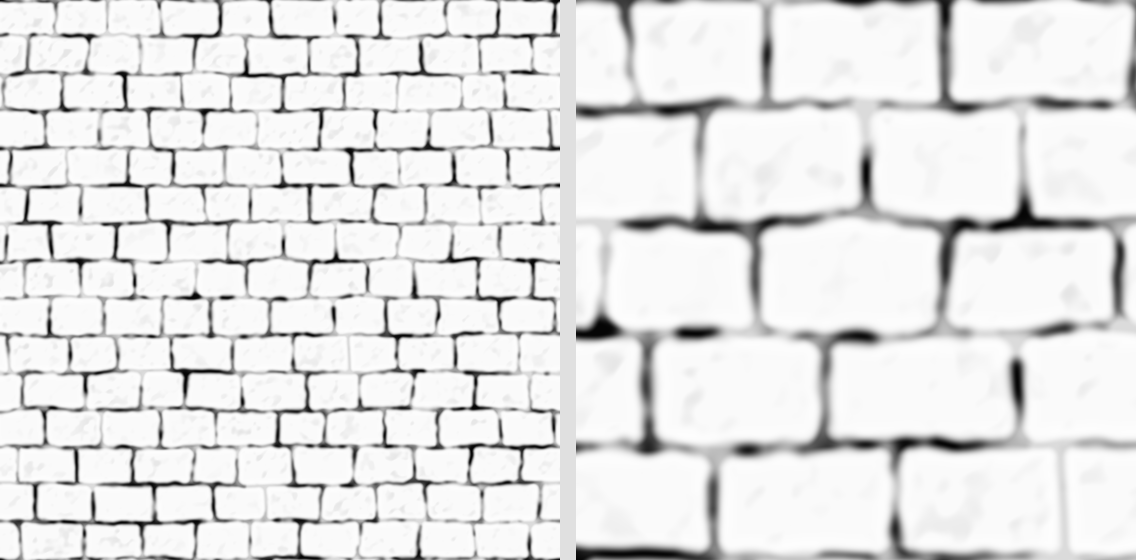
Left: the whole. Right: its middle third, enlarged.
Write a WebGL 2 fragment shader that draws this texture map.

```glsl
#version 300 es
precision highp float;

uniform vec2 u_resolution;
out vec4 fragColor;

const float COLUMNS = 10.0;
const int ROWS = 15;
const vec3 STONE = vec3(0.995);
const vec3 SMUDGE = vec3(0.90);
const vec3 JOINT = vec3(0.02);

// Sideways shift of each course, bottom to top, in stone widths
const float COURSE_SHIFT[ROWS] = float[ROWS](
    0.42, 0.68, 0.33, 0.82, 0.42, 0.15, 0.87, 0.45,
    0.02, 0.55, 0.15, 0.70, 0.13, 0.50, 0.90);

float hash(vec2 p, float seed) {
    vec3 q = fract(vec3(p.xyx + seed * 7.31) * vec3(0.1031, 0.1030, 0.0973));
    q += dot(q, q.yzx + 33.33);
    return fract((q.x + q.y) * q.z);
}

// Value noise that wraps across the canvas; cells = lattice cells per side
float tileNoise(vec2 uv, vec2 cells, float seed) {
    vec2 p = uv * cells;
    vec2 i = floor(p);
    vec2 f = p - i;
    f = f * f * (3.0 - 2.0 * f);
    vec2 a = mod(i, cells);
    vec2 b = mod(i + 1.0, cells);
    float low = mix(hash(a, seed), hash(vec2(b.x, a.y), seed), f.x);
    float high = mix(hash(vec2(a.x, b.y), seed), hash(b, seed), f.x);
    return mix(low, high, f.y);
}

vec2 wobble(vec2 uv, vec2 cells, float amount, float seed) {
    vec2 n = vec2(tileNoise(uv, cells, seed), tileNoise(uv, cells, seed + 1.0));
    return (n - 0.5) * amount;
}

float roundedBox(vec2 p, vec2 halfSize, float radius) {
    vec2 q = abs(p) - halfSize + radius;
    return length(max(q, 0.0)) + min(max(q.x, q.y), 0.0) - radius;
}

// Uneven position of the k-th upright joint in a course
float jointX(float k, float row) {
    return k + 0.26 * (hash(vec2(mod(k, COLUMNS), row), 3.0) - 0.5);
}

// Signed distance to the edge of the stone under p, in canvas units
float stoneDistance(vec2 p) {
    float rows = float(ROWS);
    float course = floor(p.y * rows);
    float row = mod(course, rows);
    float x = p.x * COLUMNS - COURSE_SHIFT[int(row)];
    float k = floor(x);
    if (x < jointX(k, row)) k -= 1.0;
    else if (x > jointX(k + 1.0, row)) k += 1.0;

    float left = jointX(k, row);
    float right = jointX(k + 1.0, row);
    vec2 center = vec2(0.5 * (left + right), course + 0.5);
    vec2 local = (vec2(x, p.y * rows) - center) / vec2(COLUMNS, rows);
    vec2 halfSize = 0.5 * vec2((right - left) / COLUMNS, 1.0 / rows);
    float radius = mix(0.007, 0.014, hash(vec2(mod(k, COLUMNS), row), 5.0));
    return roundedBox(local, halfSize, radius);
}

// Soft dark joint, broken into heavy and faint stretches
float jointShade(float dist, vec2 uv) {
    float wear = 0.6 * tileNoise(uv, vec2(32.0), 11.0)
               + 0.4 * tileNoise(uv, vec2(85.0), 12.0);
    float strength = mix(0.14, 1.0, smoothstep(0.22, 0.82, wear));
    float width = mix(0.0032, 0.0042, strength);
    float depth = max(-dist, 0.0) / width;
    return strength * exp(-depth * depth);
}

// Faint slanted smudges on the faces of the stones
float faceSmudge(vec2 uv, float dist) {
    vec2 slanted = vec2(uv.x - uv.y, uv.x + uv.y);
    float grain = 0.6 * tileNoise(slanted, vec2(75.0, 42.0), 21.0)
                + 0.4 * tileNoise(uv, vec2(110.0), 22.0);
    float patches = tileNoise(uv, vec2(18.0), 23.0);
    float inside = smoothstep(0.004, 0.016, -dist);
    return inside * (0.15 + smoothstep(0.55, 0.85, grain) * patches);
}

void main() {
    vec2 uv = gl_FragCoord.xy / u_resolution;

    // Hand-cut edges: slow drift plus fine chipping
    vec2 p = uv - vec2(0.0, 0.002);
    p += wobble(uv, vec2(14.0, 15.0), 0.007, 31.0);
    p += wobble(uv, vec2(64.0), 0.0032, 41.0);

    float dist = stoneDistance(p);
    vec3 color = mix(STONE, SMUDGE, faceSmudge(uv, dist));
    color = mix(color, JOINT, jointShade(dist, uv));
    fragColor = vec4(color, 1.0);
}
```
